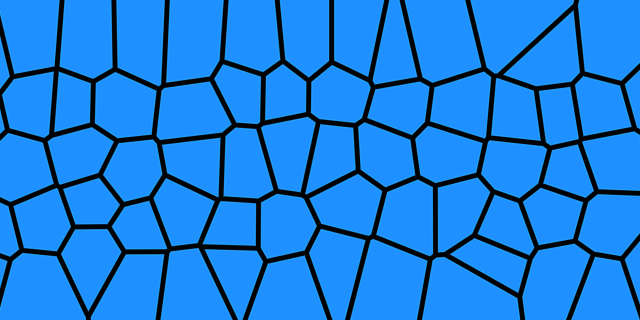
This pattern is drawn by a WebGL 2 fragment shader. Its source:

```glsl
#version 300 es
precision highp float;

uniform vec2 u_resolution;
out vec4 fragColor;

vec2 hash2(vec2 p) {
    return fract(sin(vec2(dot(p, vec2(127.1, 311.7)), dot(p, vec2(269.5, 183.3)))) * 43758.5453);
}

// Jittered seeds; five rows only, so the outer cells stretch to the border
vec2 seedPoint(vec2 cell) {
    vec2 jitter = 0.72 * (hash2(cell + 17.0) - 0.5);
    return vec2(cell.x + 0.5, 3.0 + 1.05 * (cell.y - 2.0)) + jitter;
}

// Distance to the nearest wall between two Voronoi cells
float wallDistance(vec2 p) {
    float column = floor(p.x);
    vec2 nearest = vec2(0.0);
    float nearestSq = 1e3;
    for (int row = 0; row < 5; row++) {
        for (int i = -3; i <= 3; i++) {
            vec2 toSeed = seedPoint(vec2(column + float(i), float(row))) - p;
            float distSq = dot(toSeed, toSeed);
            if (distSq < nearestSq) {
                nearestSq = distSq;
                nearest = toSeed;
            }
        }
    }

    float wall = 1e3;
    for (int row = 0; row < 5; row++) {
        for (int i = -4; i <= 4; i++) {
            vec2 toSeed = seedPoint(vec2(column + float(i), float(row))) - p;
            vec2 between = toSeed - nearest;
            if (dot(between, between) > 1e-5) {
                wall = min(wall, dot(0.5 * (toSeed + nearest), normalize(between)));
            }
        }
    }
    return wall;
}

void main() {
    vec2 p = 6.0 * gl_FragCoord.xy / u_resolution.y;
    float wall = wallDistance(p);

    vec3 fillBlue = vec3(0.118, 0.563, 1.0);
    vec3 rimBlue = vec3(0.13, 0.62, 0.99);
    vec3 lineBlack = vec3(0.0, 0.005, 0.01);

    // Flat cells, a faint bright rim, then the dark walls
    vec3 color = mix(rimBlue, fillBlue, smoothstep(0.068, 0.08, wall));
    color = mix(lineBlack, color, smoothstep(0.032, 0.06, wall));
    fragColor = vec4(color, 1.0);
}
```
